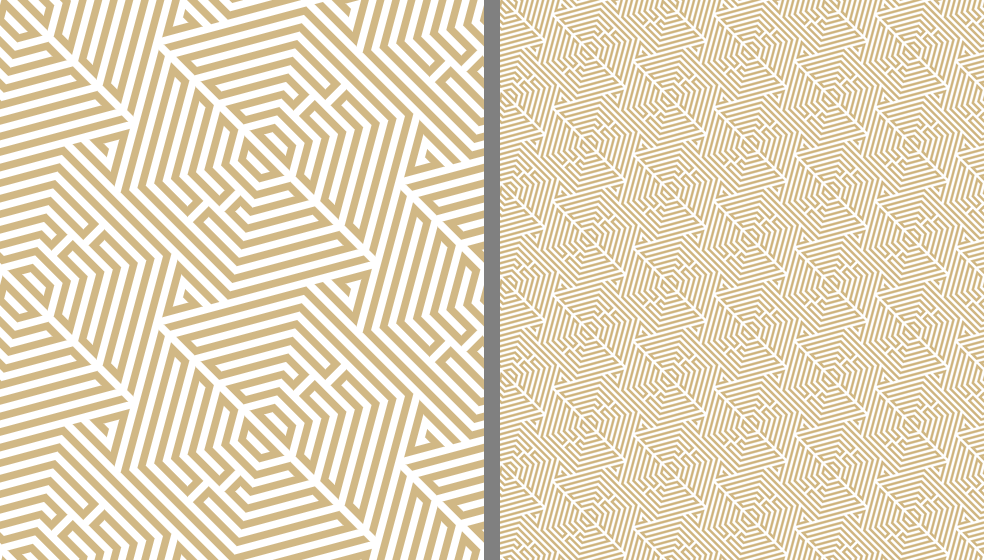
Left: one tile. Right: repeated 3 by 3.
Reproduce this pattern procedurally as a Shadertoy shader.

```glsl
// Gold and white maze of tilted striped hexagons with small spiral triangles between them.

const float ROOT3 = 1.7320508;
const float APOTHEM = 0.4829629;      // cos(15 deg) / 2, for centres one unit apart
const float PITCH = APOTHEM / 9.0;    // one gold line plus one white line
const vec3 GOLD = vec3(0.82, 0.72, 0.52);
const vec3 WHITE = vec3(1.0);
const vec2 ORIGIN = vec2(0.5517, 0.7266);

// Signed distance to a band of half width 0.25 around a centre
float band(float x, float centre) {
    return abs(x - centre) - 0.25;
}

// Cuts two neighbouring rings at x = cut and joins their loose ends
float hairpin(float shape, float ring, float pairRing, float x, float cut) {
    float across = abs(ring - pairRing);
    float along = abs(x - cut);
    float joins = max(across - 0.75, band(along, 0.5));
    float gap = max(across - 1.0, along - 0.25);
    return max(min(shape, joins), -gap);
}

// Upper half of the hexagon, in units of the line pitch
float halfHexagon(vec2 p) {
    float ring = max(p.y, abs(p.x) * ROOT3 * 0.5 + p.y * 0.5);
    float shape = band(fract(ring), 0.5);

    // Caps that join pairs of rings beside the diagonal
    float caps = max(abs(mod(ring, 2.0) - 1.0) - 0.75, band(p.y, 0.5));
    shape = min(shape, max(caps, ring - 8.0));

    // Staggered breaks in the flat side
    shape = hairpin(shape, ring, 6.0, p.x, 0.5);
    shape = hairpin(shape, ring, 4.0, p.x, -0.5);

    // White diagonal and outer border
    return max(shape, max(0.25 - p.y, ring - 9.0));
}

// Spiral triangle on the flat side of the hexagon
float spiralTriangle(vec2 p) {
    float height = (0.7071068 - APOTHEM) / PITCH;
    float a = height - dot(p, vec2(ROOT3, 1.0) * 0.5);
    float b = 9.0 - dot(p, vec2(-ROOT3, 1.0) * 0.5);
    float c = p.y - 9.0;
    float sides = min(a, c) - 0.75;
    float base = max(b - 0.75, 1.25 - c);
    float hook = max(band(c, 1.5), 1.25 - a);
    float inside = 0.25 - min(a, min(b, c));
    return max(inside, min(sides, min(base, hook)));
}

// One hexagon with its two triangles, symmetric under a half turn
float motif(vec2 p) {
    vec2 tilted = vec2(p.x - p.y, p.x + p.y) * 0.7071068 / PITCH;
    vec2 folded = tilted.y < 0.0 ? -tilted : tilted;
    return min(halfHexagon(folded), spiralTriangle(folded));
}

// Nearest motif on the triangular lattice
float lattice(vec2 p) {
    float column = p.x * 2.0 / ROOT3;
    vec2 cell = round(vec2(column, p.y - column * 0.5));
    float d = 1e3;
    for (int j = -1; j <= 1; j++) {
        for (int i = -1; i <= 1; i++) {
            vec2 id = cell + vec2(i, j);
            vec2 centre = vec2(id.x * ROOT3 * 0.5, id.y + id.x * 0.5);
            d = min(d, motif(p - centre));
        }
    }
    return d;
}

void mainImage(out vec4 fragColor, in vec2 fragCoord) {
    // The canvas holds one lattice period across and two down
    vec2 p = (fragCoord / iResolution.xy - ORIGIN) * vec2(ROOT3, 2.0);
    float pixel = 2.0 / (iResolution.y * PITCH);
    float ink = clamp(0.5 - lattice(p) / pixel, 0.0, 1.0);
    fragColor = vec4(mix(WHITE, GOLD, ink), 1.0);
}
```
